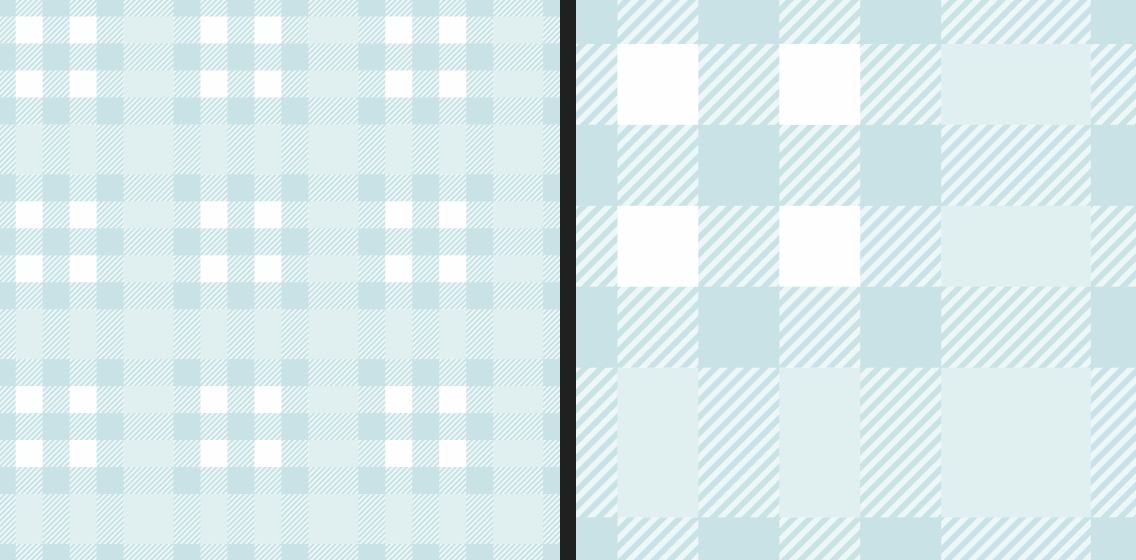
Left: the whole. Right: its middle third, enlarged.
A Shadertoy shader for this pattern:

```glsl
#define PERIOD 0.330               // one plaid repeat, in canvas heights
#define ORIGIN vec2(-0.0202, 0.1178) // lower left start of the banded block
#define BAND 0.146                 // band width, in repeats
#define TWILL 34.0                 // diagonal threads per repeat
#define BLUE vec3(0.785, 0.886, 0.898)
#define PALE vec3(0.880, 0.941, 0.941)
#define WHITE vec3(0.996, 0.998, 0.998)
#define THREAD vec3(0.925, 0.967, 0.968)

// Coverage of a band that wraps around the repeat, on both axes at once
vec2 band(vec2 q, float centre, float width, float px) {
    vec2 d = abs(fract(q - centre + 0.5) - 0.5) - 0.5 * width;
    return clamp(0.5 - d / px, 0.0, 1.0);
}

// Diagonal threads rising to the right, half blue and half light
float twill(vec2 q, float px) {
    float d = abs(fract((q.x - q.y) * TWILL) - 0.5) - 0.25;
    float blur = 0.7 * px * TWILL;
    return smoothstep(-blur, blur, d);
}

void mainImage(out vec4 fragColor, in vec2 fragCoord) {
    vec2 q = (fragCoord / iResolution.y - ORIGIN) / PERIOD;
    float px = 1.0 / (iResolution.y * PERIOD);

    // Three blue bands with gaps of equal width, then one wide pale band
    vec2 blue = vec2(0.0);
    for (int i = 0; i < 3; i++) {
        blue = max(blue, band(q, (2.0 * float(i) + 0.5) * BAND, BAND, px));
    }
    vec2 pale = band(q, 0.5 + 2.5 * BAND, 1.0 - 5.0 * BAND, px);

    // Plain ground, twill under one blue band, solid blue where two cross
    float crossing = blue.x * blue.y;
    float single = blue.x + blue.y - 2.0 * crossing;
    vec3 ground = mix(WHITE, PALE, max(pale.x, pale.y));
    vec3 hatch = mix(THREAD, BLUE, twill(q, px));
    vec3 color = ground * (1.0 - single - crossing) + hatch * single + BLUE * crossing;

    fragColor = vec4(color, 1.0);
}
```
